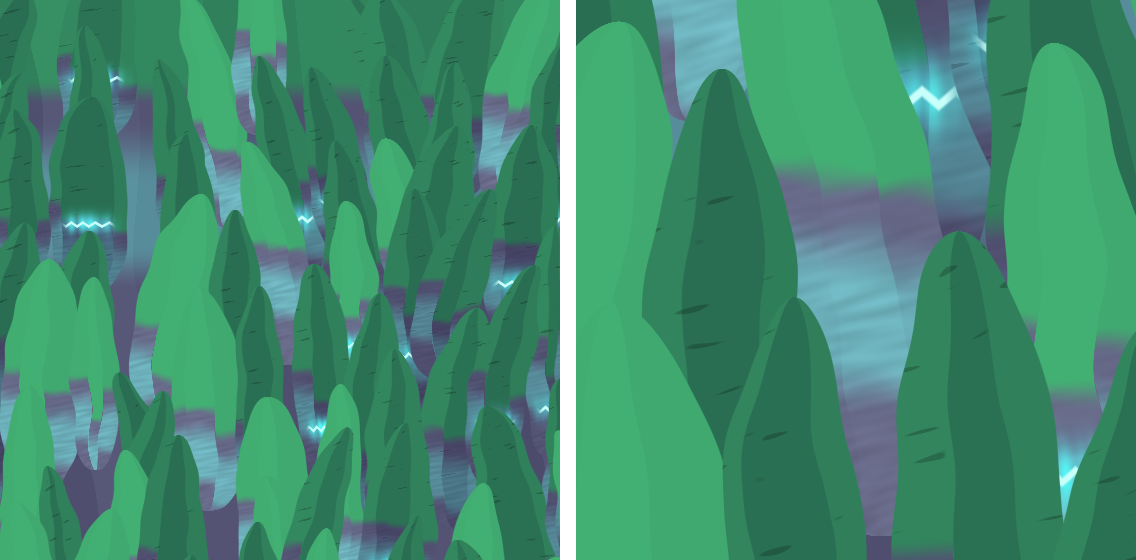
Left: the whole. Right: its middle third, enlarged.
A WebGL 2 fragment shader for this background:

```glsl
#version 300 es
precision highp float;
// Overlapping rows of folded green leaves that fade to violet and teal, with cyan glints.

uniform vec2 u_resolution;
out vec4 outColor;

const int ROWS = 8;
const float ROW_STEP = 0.145;
const float COLUMN = 0.13;

const vec3 DARK_GREEN = vec3(0.16, 0.43, 0.32);
const vec3 BRIGHT_GREEN = vec3(0.26, 0.69, 0.45);
const vec3 DARK_VIOLET = vec3(0.27, 0.26, 0.39);
const vec3 PALE_VIOLET = vec3(0.41, 0.42, 0.54);
const vec3 SLATE = vec3(0.28, 0.44, 0.51);
const vec3 PALE_TEAL = vec3(0.43, 0.70, 0.74);
const vec3 CYAN = vec3(0.33, 0.96, 0.96);
const vec3 SPARK = vec3(0.78, 1.0, 0.98);

vec2 hash2(vec2 p) {
    vec3 q = fract(p.xyx * vec3(0.1031, 0.1030, 0.0973));
    q += dot(q, q.yzx + 33.33);
    return fract((q.xx + q.yz) * q.zy);
}

float gradientNoise(vec2 p) {
    vec2 i = floor(p), f = fract(p);
    vec2 s = f * f * f * (f * (f * 6.0 - 15.0) + 10.0);
    vec2 e = vec2(0.0, 1.0);
    float a = dot(hash2(i) * 2.0 - 1.0, f);
    float b = dot(hash2(i + e.yx) * 2.0 - 1.0, f - e.yx);
    float c = dot(hash2(i + e.xy) * 2.0 - 1.0, f - e.xy);
    float d = dot(hash2(i + e.yy) * 2.0 - 1.0, f - e.yy);
    return mix(mix(a, b, s.x), mix(c, d, s.x), s.y);
}

// Flat green, a violet band, a teal pool and a violet end along t.
vec3 bandColor(float t, float start, float tone) {
    vec3 violet = mix(DARK_VIOLET, PALE_VIOLET, tone);
    vec3 c = mix(DARK_GREEN, BRIGHT_GREEN, tone);
    c = mix(c, violet, smoothstep(start, start + 0.05, t));
    c = mix(c, mix(SLATE, PALE_TEAL, tone), smoothstep(start + 0.07, start + 0.19, t));
    return mix(c, violet, smoothstep(start + 0.30, start + 0.38, t));
}

// Glowing pool crossed by a jagged spark.
vec3 addGlint(vec3 c, float u, float t, float center, float seed) {
    float rays = gradientNoise(vec2(u * 5.0 + seed, t * 3.0));
    float pool = exp(-pow((t - center) / 0.05, 2.0)) * smoothstep(1.0, 0.2, abs(u));
    c = mix(c, CYAN, clamp(pool * (0.8 + 1.3 * rays), 0.0, 1.0));
    float zigzag = 0.04 * (abs(fract(u * 3.0 + seed) - 0.5) - 0.25);
    float line = smoothstep(0.011, 0.004, abs(t - center - zigzag));
    return mix(c, SPARK, line * smoothstep(0.75, 0.5, abs(u)));
}

// Returns leaf colour in rgb and coverage in a.
vec4 leaf(vec2 p, vec2 id, float px) {
    vec2 place = hash2(id + 7.0), size = hash2(id + 31.0);
    vec2 fold = hash2(id + 57.0), look = hash2(id + 83.0);
    vec2 shift = hash2(id + 109.0), extra = hash2(id + 131.0);
    vec2 tip = vec2((id.x + 0.5 + 0.6 * (place.x - 0.5)) * COLUMN,
                    1.06 - ROW_STEP * id.y + 0.12 * (place.y - 0.5));
    float len = mix(0.34, 0.46, size.x);
    float t = (tip.y - p.y) / len;
    if (t <= 0.0 || t >= 1.0) return vec4(0.0);

    // Arched spine and a tapered outline
    float lean = 0.17 * gradientNoise(id * 0.37 + 4.2) + 0.13 * (extra.x - 0.5);
    float wobble = 0.016 * gradientNoise(p * 13.0 + id * 5.3);
    float x = p.x - tip.x - lean * t * (2.0 - t) + wobble;
    float halfWidth = mix(0.042, 0.074, size.y) * 1.78 * pow(t, 0.5) * pow(1.0 - t, 0.35);
    float u = x / max(halfWidth, 0.0001);
    float cover = smoothstep(-px, px, halfWidth - abs(x));
    if (cover <= 0.0) return vec4(0.0);

    // Three folded facets, each with its own tone and band height
    float left = smoothstep(-px, px, x - mix(-0.75, -0.25, fold.x) * halfWidth);
    float right = smoothstep(-px, px, x - mix(0.05, 0.65, fold.y) * halfWidth);
    float bright = step(0.64, look.x);
    vec3 tones = mix(vec3(0.36, 0.04, 0.28), vec3(0.95, 1.0, 0.9), bright);
    tones += 0.14 * (look.y - 0.5) * (1.0 - bright);
    float tone = mix(mix(tones.x, tones.y, left), tones.z, right);
    float start = 0.43 + 0.12 * extra.y;
    float offset = mix(mix(0.0, 0.22 * shift.x, left), 0.18 * shift.y, right);
    start += offset + 0.035 * gradientNoise(p * 24.0 + id);
    vec3 c = bandColor(t, start, clamp(tone, 0.0, 1.0));

    // Brushed cross streaks and fine dark ticks
    float streak = gradientNoise(vec2(u * 1.3 + id.x * 9.0, t * 65.0 + u * 2.0));
    c *= 1.0 + 0.16 * streak * smoothstep(start, start + 0.1, t);
    c *= 1.0 - 0.2 * smoothstep(0.36, 0.44, streak) * (1.0 - bright);

    if (fract(look.y * 7.0 + shift.x) > 0.62) {
        c = addGlint(c, u, t, 0.64 + 0.16 * fold.x, look.y * 10.0);
    }
    return vec4(c, cover);
}

// Broad flat planes behind the leaves.
vec3 backdrop(vec2 p) {
    float plane = floor(p.x * 6.0 + 0.8 * p.y + 0.5 * gradientNoise(p * 3.0));
    float tone = mix(0.15, 0.6, hash2(vec2(plane, 3.0)).x);
    return bandColor(1.0 - p.y, 0.14, tone);
}

void main() {
    vec2 p = gl_FragCoord.xy / u_resolution.y;
    float px = 0.8 / u_resolution.y;
    vec3 color = backdrop(p);
    for (int row = 0; row < ROWS; row++) {
        float column = floor(p.x / COLUMN);
        for (int k = -2; k <= 2; k++) {
            vec4 layer = leaf(p, vec2(column + float(k) + 20.0, float(row)) - vec2(20.0, 0.0), px);
            color = mix(color, layer.rgb, layer.a);
        }
    }
    outColor = vec4(color, 1.0);
}
```
